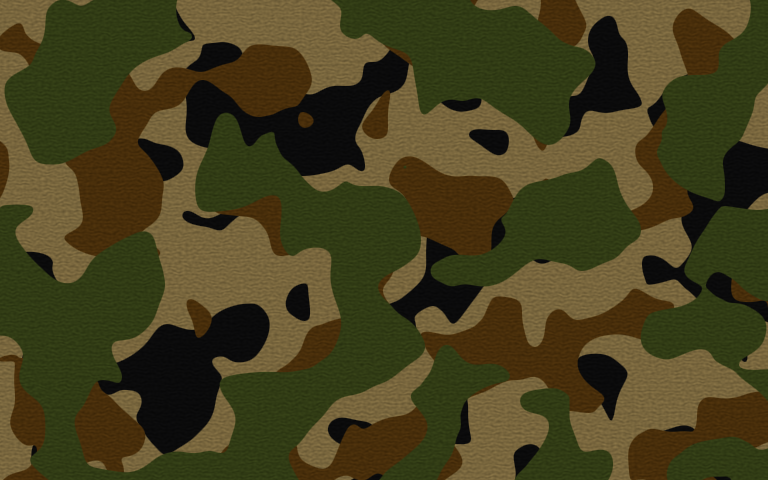
A Shadertoy shader for this pattern:

```glsl
// Woodland camouflage: smooth green, brown and black patches on tan ribbed cloth.

float hash(vec2 cell) {
    vec3 q = fract(vec3(cell.xyx) * 0.1031);
    q += dot(q, q.yzx + 33.33);
    return fract((q.x + q.y) * q.z);
}

// Slope of a random direction, seen from one lattice corner
float cornerSlope(vec2 cell, vec2 offset) {
    float angle = 6.2832 * hash(cell);
    return dot(vec2(cos(angle), sin(angle)), offset);
}

float gradientNoise(vec2 p) {
    vec2 i = floor(p), f = p - i;
    vec2 u = f * f * f * (f * (f * 6.0 - 15.0) + 10.0);
    vec2 e = vec2(1.0, 0.0);
    return mix(mix(cornerSlope(i, f), cornerSlope(i + e, f - e), u.x),
               mix(cornerSlope(i + e.yx, f - e.yx), cornerSlope(i + 1.0, f - 1.0), u.x), u.y);
}

// Rounded blobs: warped coarse noise plus a turned finer octave
float blobField(vec2 p, float scale, float seed) {
    vec2 shift = vec2(seed, seed * 1.7);
    p += 0.07 * vec2(gradientNoise(p * 7.0 + shift + 40.0),
                     gradientNoise(p * 7.0 + shift + 71.0));
    vec2 q = mat2(0.87, 0.5, -0.5, 0.87) * p * scale + shift;
    vec2 r = mat2(0.6, -0.8, 0.8, 0.6) * p * scale * 2.0 + shift + 17.3;
    return gradientNoise(q) + 0.45 * gradientNoise(r);
}

// Coverage of the area above a level, with an edge about one pixel wide
float patchMask(float field, float level) {
    float d = field - level;
    return clamp(d / max(fwidth(d), 1e-5) + 0.5, 0.0, 1.0);
}

// Fine broken horizontal ribs with a small grain
float clothRelief(vec2 p) {
    float sway = 0.9 * gradientNoise(p * vec2(55.0, 48.0));
    float ribs = sin(6.2832 * (p.y * 112.0 + sway));
    float strength = 0.7 + 0.9 * gradientNoise(p * vec2(70.0, 90.0) + 31.0);
    float grain = gradientNoise(p * vec2(140.0, 210.0) + 90.0);
    return 0.065 * ribs * strength + 0.13 * grain;
}

void mainImage(out vec4 fragColor, in vec2 fragCoord) {
    vec2 p = fragCoord / iResolution.y;

    vec3 khaki = vec3(0.472, 0.400, 0.240);
    vec3 black = vec3(0.040, 0.040, 0.042);
    vec3 brown = vec3(0.280, 0.178, 0.040);
    vec3 green = vec3(0.190, 0.232, 0.080);

    // Printed layers, lowest first
    vec3 color = khaki;
    color = mix(color, black, patchMask(blobField(p, 5.0, 23.4), 0.16));
    color = mix(color, brown, patchMask(blobField(p, 5.0, 58.1), 0.12));
    color = mix(color, green, patchMask(blobField(p, 4.3, 7.6), 0.08));

    // Cloth shading
    float relief = clothRelief(p);
    color = color * (1.0 + relief) + 0.06 * relief;

    fragColor = vec4(clamp(color, 0.0, 1.0), 1.0);
}
```
